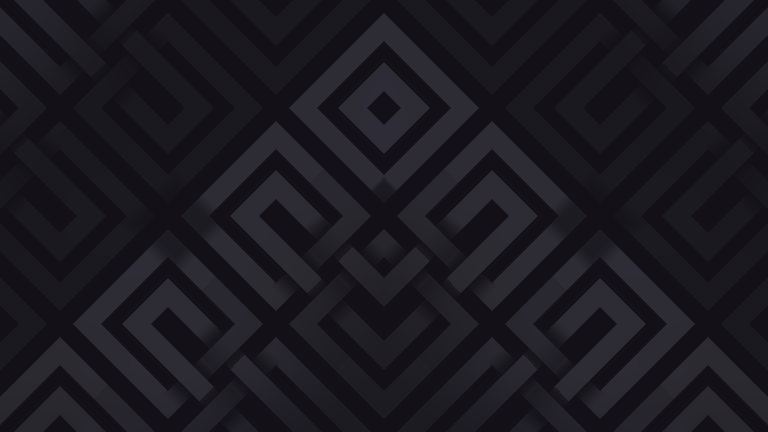
Reproduce this background procedurally as a Shadertoy shader.

```glsl
// Dark mirrored lattice of nested diamonds, woven together by looped bands.

const vec3 GROUND = vec3(0.073, 0.068, 0.090);
const vec3 BAND = vec3(0.178, 0.172, 0.198);
const vec3 COOL_TINT = vec3(-0.004, -0.003, 0.012);
const float HALF_CELL = 0.25;       // canvas height is 1
const vec2 OUTER = vec2(0.1875, 0.0325);   // middle radius, half width
const vec2 INNER = vec2(0.0728, 0.0335);
const float DIM_LEVEL = 0.30;       // strength of the receding diamonds
const float SHADOW_REACH = 0.075;
const float SHADOW_FLOOR = 0.12;

float band(float radius, vec2 shape) {
    return abs(radius - shape.x) - shape.y;
}

float cover(float d, float aa) {
    return 1.0 - smoothstep(-aa, aa, d);
}

// Darkens a band as it slips under another one
float underShade(float d) {
    return mix(SHADOW_FLOOR, 1.0, smoothstep(0.0, SHADOW_REACH, d));
}

float spotShade(vec2 p, vec2 center, float radius, float floorLevel) {
    vec2 q = abs(p - center);
    return mix(floorLevel, 1.0, smoothstep(radius * 0.55, radius, q.x + q.y));
}

// Bright chain of diamonds, receding above and below it
float bandLevel(float a) {
    float above = mix(0.72, DIM_LEVEL, smoothstep(-0.85, -0.40, a));
    float below = mix(1.0, 0.42, smoothstep(0.38, 0.88, a));
    return a < 0.0 ? above : below;
}

void mainImage(out vec4 fragColor, in vec2 fragCoord) {
    vec2 uv = fragCoord / iResolution.y;
    float aa = 1.0 / iResolution.y;

    // Mirror about the middle; y runs down from the top
    vec2 p = vec2(-abs(uv.x - 0.5 * iResolution.x / iResolution.y), 1.0 - uv.y);

    // Diagonal axes: pairs of cells join across link = 0
    float a = p.x + p.y;
    float b = p.x - p.y;
    float link = fract(a) - 0.5;
    float side = mod(b, 2.0 * HALF_CELL) - HALF_CELL;
    float along = abs(link) - HALF_CELL;
    bool closedCell = a > 0.0 && a < 0.5 && b > -0.5;

    // Closed outer frames and the loops that run through two cells
    float square = max(abs(along), abs(side));
    float loopRadius = closedCell ? square : max(along, abs(side));
    float outer = band(square, OUTER);
    float inner = band(loopRadius, INNER);

    // Alternate over and under where the loops cross the frames
    float outerShade = 1.0;
    float innerShade = 1.0;
    if (!closedCell && abs(link) < HALF_CELL) {
        float armGap = band(abs(side), INNER);
        float frameGap = band(abs(link), vec2(HALF_CELL - OUTER.x, OUTER.y));
        bool frameOnTop = link * side < 0.0;
        if (frameOnTop) {
            innerShade = underShade(frameGap);
            outerShade = mix(0.45, 0.85, smoothstep(-0.02, 0.12, abs(side)));
        } else if (abs(link) < 0.1) {
            outerShade = underShade(armGap);
        }
    }

    float outerInk = cover(outer, aa) * outerShade;
    float innerInk = cover(inner, aa) * innerShade;
    float ink = max(outerInk, innerInk) * bandLevel(a);

    // Folded corner under the top diamond and shade along the long diagonal
    ink *= spotShade(p, vec2(0.0, 0.446), 0.042, 0.32);
    ink *= spotShade(p, vec2(-0.484, 0.514), 0.14, 0.35);

    // Slow tonal drift and darker lower edge
    float drift = sin(5.0 * p.x + 3.0 * p.y) * sin(7.0 * p.y - 2.0 * p.x);
    ink *= 1.0 + 0.07 * drift;
    ink *= mix(0.85, 1.0, smoothstep(0.0, 0.15, uv.y));

    vec3 color = mix(GROUND, BAND, ink);
    color += COOL_TINT * ink * (0.5 + 0.5 * drift);
    fragColor = vec4(color, 1.0);
}
```
